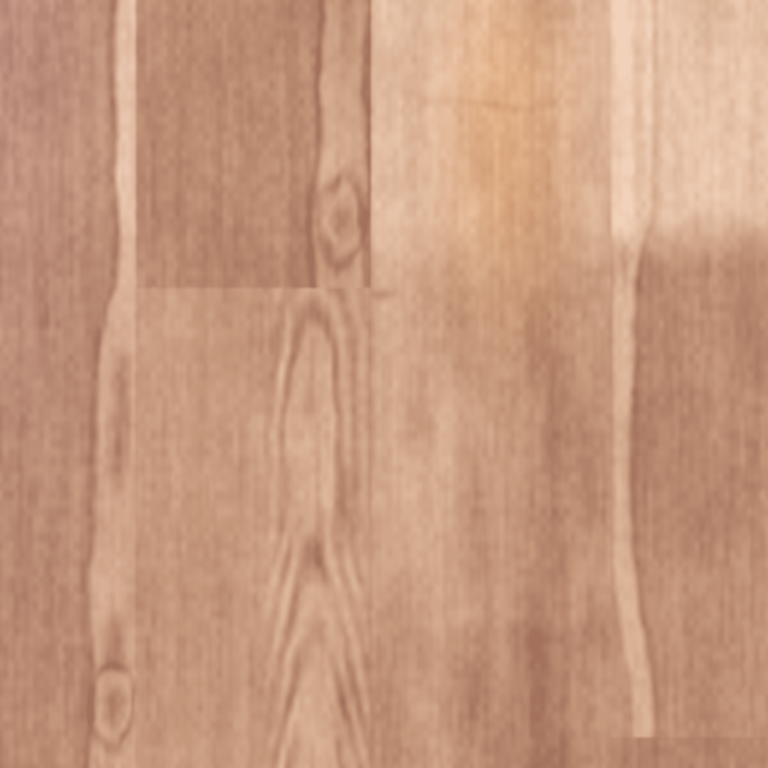
Write a WebGL 2 fragment shader that draws this texture.

```glsl
#version 300 es
precision highp float;
// Four vertical wood boards with sapwood streaks, knots and cathedral grain.
// Each board sets a scalar tone from bands, ovals and arches; noise adds fibres,
// and a ramp of wood colours turns the tone into the final colour.
uniform vec2 u_resolution;
out vec4 fragColor;

const vec3 DARK = vec3(0.64, 0.445, 0.36);
const vec3 MID = vec3(0.765, 0.585, 0.475);
const vec3 PALE = vec3(0.86, 0.705, 0.595);
const vec3 GLOW = vec3(0.945, 0.82, 0.725);
const vec3 AMBER = vec3(0.03, -0.008, -0.06);
const vec3 SEAMS = vec3(0.178, 0.483, 0.795);  // board edges across
const float JOINT = 0.625;      // end joint of the second board
const float LOW_JOINT = 0.04;   // end joint of the fourth board
const float SOFT = 0.003;       // edge softness
const float FIBRE = 0.4;
const float BLOTCH = 0.36;
const float WEAVE = 0.4;

float hash(vec2 p) { return fract(sin(dot(p, vec2(127.1, 311.7))) * 43758.5453); }
float noise(vec2 p) {
  vec2 i = floor(p), f = fract(p);
  f = f * f * (3.0 - 2.0 * f);
  return mix(mix(hash(i), hash(i + vec2(1, 0)), f.x),
             mix(hash(i + vec2(0, 1)), hash(i + vec2(1, 1)), f.x), f.y);
}
float rise(float edge, float x, float soft) { return smoothstep(edge - soft, edge + soft, x); }
float band(float x, float left, float right, float soft) {
  return rise(left, x, soft) * (1.0 - rise(right, x, soft));
}
float blot(vec2 p, vec2 center, vec2 size) {
  vec2 d = (p - center) / size;
  return exp(-dot(d, d));
}
float line(float x, float center, float width) { return blot(vec2(x), vec2(center), vec2(width * 1.414)); }
// Dark heart and broken dark rim around an oval
float knot(vec2 p, vec2 center, vec2 size) {
  float n = noise(p * vec2(60.0, 35.0));
  float r = length((p - center) / size) + 0.4 * (n - 0.5);
  return -0.95 * line(r, 0.0, 0.5) - (0.5 + 0.8 * n) * line(r, 1.0, 0.2) + 0.2 * line(r, 0.7, 0.12);
}

float firstBoard(vec2 p, float wave) {
  float left = mix(0.122, 0.152, smoothstep(0.4, 0.7, p.y)) + wave;
  float tone = 0.66 + band(p.x, left, SEAMS.x, 0.006) * mix(0.8, 1.6, smoothstep(0.5, 0.75, p.y));
  tone -= 0.45 * line(p.x, left - 0.006, 0.006);
  float heart = smoothstep(0.3, 0.55, noise(vec2(3.0, p.y * 12.0))) * (1.0 - rise(0.57, p.y, 0.02));
  tone -= 1.1 * heart * line(p.x, left + 0.028, 0.013);
  return tone + knot(p, vec2(0.146, 0.085), vec2(0.025, 0.055));
}

float secondBoard(vec2 p, float wave) {
  vec2 q = p + vec2(wave, 0.0);
  // Upper plank: pale strip with dark rims and one knot
  float pinch = 0.012 * line(p.y, 0.71, 0.1);
  float upper = 0.55 + 0.85 * band(q.x, 0.42 - pinch, 0.478, 0.007);
  upper -= 0.65 * (line(q.x, 0.417 - pinch, 0.006) + line(q.x, 0.477, 0.006));
  upper -= 0.8 * blot(q, vec2(0.447, 1.0), vec2(0.012, 0.1));
  upper += knot(q, vec2(0.444, 0.71), vec2(0.027, 0.06));
  // Lower plank: stacked arches below rings that open downward
  float dx = q.x - 0.41;
  float level = q.y + 4.6 * sqrt(dx * dx + 0.0003);
  float arches = sin(level * 70.0 - 14.6 + 2.0 * noise(q * vec2(30.0, 10.0)));
  float ring = length(vec2(dx + 0.004, max(q.y - 0.5, 0.0) * 0.33) / 0.03);
  float rings = -cos(8.5 * (ring - 1.1) + 1.8 * (noise(q * vec2(25.0, 9.0)) - 0.5));
  float fade = 0.25 + 1.2 * noise(q * vec2(55.0, 11.0) + 5.0);
  float low = 1.0 - smoothstep(0.27, 0.36, p.y);
  float lower = 1.0 + band(q.x, 0.352, 0.474, 0.016) * (0.12 + 0.5 * fade * mix(rings, arches, low));
  lower = mix(lower, 1.55, (1.0 - smoothstep(0.65, 0.95, ring)) * (1.0 - low));
  float tongue = band(q.x, 0.388, 0.435, 0.008) * (1.0 - rise(0.11, p.y + 60.0 * dx * dx, 0.015));
  lower = mix(lower, 1.6, tongue);
  lower -= 1.2 * blot(q, vec2(0.447, 0.345), vec2(0.011, 0.06));
  lower -= 0.9 * blot(q, vec2(0.412, 0.285), vec2(0.014, 0.035));
  lower -= 0.6 * (blot(q, vec2(0.403, 0.48), vec2(0.008, 0.045)) + blot(q, vec2(0.45, 0.09), vec2(0.012, 0.04)));
  return mix(lower, upper, rise(JOINT, p.y, SOFT));
}

float thirdBoard(vec2 p, float wave) {
  float lit = rise(0.68 + wave * 3.0, p.y, 0.07);
  float tone = 0.95 + 0.9 * lit + 0.55 * (noise(p * vec2(26.0, 11.0)) - 0.5);
  tone += mix(0.6, 0.3, lit) * (1.0 - smoothstep(0.55, 0.64, p.x)) * rise(0.25, p.y, 0.3);
  tone -= 0.4 * line(p.x, 0.705, 0.035);
  tone -= 0.35 * rise(0.59, p.x, 0.015) * (1.0 - rise(0.185 + wave, p.y, 0.015));
  tone -= 0.7 * blot(p, vec2(0.55, 0.46), vec2(0.02, 0.05));
  tone -= 0.8 * blot(p, vec2(0.497, 0.617), vec2(0.018, 0.007));
  return tone - 0.45 * blot(p, vec2(0.64, 0.872 + 2.0 * wave), vec2(0.07, 0.008));
}

float fourthBoard(vec2 p, float wave) {
  float lit = rise(0.68 + wave * 3.0, p.y, 0.05);
  float left = 0.798 + 0.028 * (1.0 - smoothstep(0.04, 0.3, p.y));
  float right = left + 0.024 + 0.026 * rise(0.68, p.y, 0.07) + wave * 0.6;
  float streak = band(p.x, left, right, 0.006) * rise(LOW_JOINT, p.y, SOFT);
  float tone = mix(mix(0.66, 2.3, lit), mix(1.75, 2.8, lit), streak);
  tone -= 0.4 * line(p.x, right + 0.005, 0.007) + 0.5 * lit * line(p.x, 0.832, 0.008);
  tone -= 0.8 * blot(p, vec2(0.812, 0.665), vec2(0.012, 0.025));
  return tone - 0.25 * (1.0 - rise(LOW_JOINT, p.y, SOFT));
}

void main() {
  vec2 p = gl_FragCoord.xy / u_resolution;
  float wave = 0.013 * (noise(p * vec2(6.0, 9.0)) - 0.5) + 0.006 * (noise(p * vec2(40.0, 35.0)) - 0.5);
  // Boards side by side
  float tone = mix(firstBoard(p, wave), secondBoard(p, wave), rise(SEAMS.x, p.x, SOFT));
  tone = mix(tone, thirdBoard(p, wave), rise(SEAMS.y, p.x, SOFT));
  tone = mix(tone, fourthBoard(p, wave), rise(SEAMS.z, p.x, SOFT));
  tone += 0.1 - 0.3 * line(p.x, SEAMS.y, 0.004);
  // Fibres, broad blotches and a faint weave
  tone += FIBRE * (noise(p * vec2(150.0, 14.0)) + 0.8 * noise(p * vec2(60.0, 5.0) + 7.0) - 0.9);
  tone += BLOTCH * (noise(p * vec2(14.0, 9.0) + 3.0) - 0.5);
  tone += WEAVE * (noise(p * vec2(130.0, 90.0)) + 0.5 * noise(p * vec2(45.0, 60.0)) - 0.75);
  // Tone ramp, then the warm light spot and a cool left edge
  vec3 color = mix(DARK, MID, clamp(tone, 0.0, 1.0));
  color = mix(color, PALE, clamp(tone - 1.0, 0.0, 1.0));
  color = mix(color, GLOW, clamp(tone - 2.0, 0.0, 1.0));
  color += AMBER * blot(p, vec2(0.66, 0.83), vec2(0.08, 0.22));
  color.b += 0.04 * (1.0 - smoothstep(0.0, 0.25, p.x)) * p.y;
  fragColor = vec4(color, 1.0);
}
```
